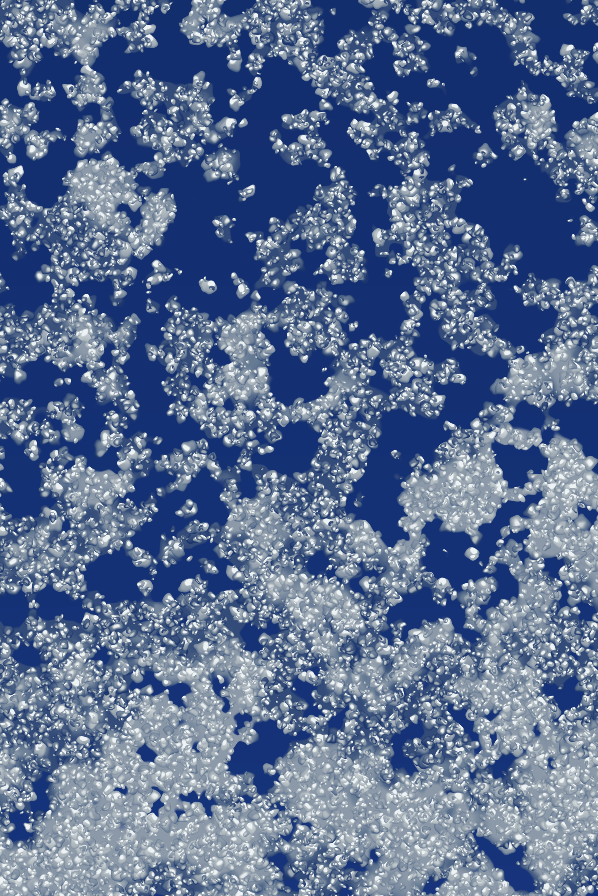
A WebGL 2 fragment shader for this texture:

```glsl
#version 300 es
precision highp float;

uniform vec2 u_resolution;
out vec4 fragColor;

const vec3 SKY = vec3(0.08, 0.19, 0.455);

vec2 hash2(vec2 p) {
    vec3 q = fract(p.xyx * vec3(0.1031, 0.1030, 0.0973));
    q += dot(q, q.yzx + 33.33);
    return fract((q.xx + q.yz) * q.zy);
}

// Smooth cellular noise: nearby random values weighted by distance
float cellBlend(vec2 p) {
    vec2 cell = floor(p);
    float sum = 0.0, weight = 0.0;
    for (int y = -1; y <= 1; y++)
    for (int x = -1; x <= 1; x++) {
        vec2 id = cell + vec2(x, y);
        vec2 h = hash2(id);
        vec2 d = id + h - p;
        float w = exp(-5.0 * dot(d, d));
        sum += w * hash2(id + 57.0).x;
        weight += w;
    }
    return sum / weight;
}

// Positive where snow lies; fuller toward the bottom
float snowCover(vec2 p) {
    float n = 0.34 * cellBlend(p * 17.0 + 3.0)
            + 0.38 * cellBlend(p * 34.0 + 17.0)
            + 0.28 * cellBlend(p * 71.0 + 41.0);
    return n - 0.5 + mix(0.17, 0.0, smoothstep(0.0, 0.8, p.y));
}

// Colour ramp from shaded ice to bright glint, tone 0 to 5
vec3 iceColor(float tone) {
    vec3 ramp[6] = vec3[6](
        vec3(0.11, 0.21, 0.43), vec3(0.24, 0.33, 0.49),
        vec3(0.40, 0.48, 0.58), vec3(0.55, 0.60, 0.66),
        vec3(0.69, 0.73, 0.75), vec3(0.93, 0.95, 0.96));
    vec3 color = ramp[0];
    for (int i = 1; i < 6; i++)
        color = mix(color, ramp[i], clamp(tone - float(i - 1), 0.0, 1.0));
    return color;
}

// Grain in its own unit disc: body, lit side, dark rim and glint
float grainTone(vec2 local, vec2 offset, vec2 h, float opacity) {
    float rim = smoothstep(0.55, 1.0, length(local));
    float glint = 1.0 - smoothstep(0.15, 0.55, length(offset - (h.yx - 0.5) * 0.9));
    float clear = mix(0.4, 3.9, h.x) + 1.0 * offset.y - 1.3 * rim + 2.9 * glint;
    float packed = mix(2.9, 4.5, h.x) + 0.5 * offset.y - 0.9 * rim + 1.0 * glint;
    return mix(clear, packed, opacity);
}

vec3 addGrains(vec3 color, vec2 p, float scale, float density,
               float opacity, float pixel) {
    vec2 q = p * scale;
    vec2 cell = floor(q);
    for (int y = -1; y <= 1; y++)
    for (int x = -1; x <= 1; x++) {
        vec2 id = cell + vec2(x, y);
        vec2 h = hash2(id + scale);
        vec2 look = hash2(id + scale + 91.0);
        if (look.y > density) continue;
        vec2 center = id + h;
        float radius = mix(0.4, 0.78, h.y);
        vec2 offset = (q - center) / radius;
        float a = 6.2832 * look.x;
        vec2 local = mat2(cos(a), -sin(a), sin(a), cos(a)) * offset;
        local.y *= 1.3;
        float r = length(local);
        if (r > 1.0 || snowCover(center / scale) < 0.0) continue;
        float soft = min(1.2 * pixel * scale / radius, 0.7);
        float edge = 1.0 - smoothstep(1.0 - soft, 1.0, r);
        vec2 tint = vec2(fract(look.x * 13.0), fract(look.y * 17.0));
        color = mix(color, iceColor(grainTone(local, offset, tint, opacity)), edge);
    }
    return color;
}

void main() {
    float pixel = 1.0 / u_resolution.y;
    vec2 p = gl_FragCoord.xy * pixel;

    // Ragged outlines from layered sines
    vec2 warped = p + 0.0010 * sin(p.yx * 271.0 + 5.0 * sin(p * 43.0))
                    + 0.0006 * sin(p.yx * 533.0 + 4.0 * sin(p * 97.0));

    // Packed snow turns opaque in the thick clumps
    float cover = snowCover(p);
    float packing = 0.55 * cellBlend(p * 13.0 + 31.0) + cover + 0.2 * (0.5 - p.y);
    float opacity = 0.85 * smoothstep(0.32, 0.6, packing);

    // Open sky, shaded bed, then coarse to fine grains
    vec3 color = SKY * mix(1.06, 0.94, p.y);
    vec3 bed = iceColor(mix(0.7, 3.4, opacity));
    color = mix(color, bed, smoothstep(0.0, 0.05, cover));
    color = addGrains(color, warped, 72.0, 0.9, opacity, pixel);
    color = addGrains(color, warped, 118.0, 0.6, opacity, pixel);
    color = addGrains(color, warped, 185.0, 0.4, opacity, pixel);

    fragColor = vec4(color, 1.0);
}
```
